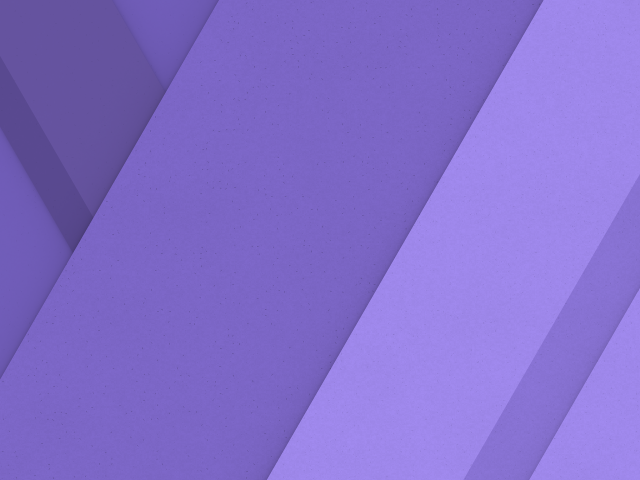
Give the GLSL for this background, as a WebGL 1 fragment shader.

```glsl
precision highp float;
// Overlapping diagonal sheets of violet paper with soft shadows, grain and flecks.

uniform vec2 u_resolution;

const float SLOPE = 0.577;  // sideways run per unit of height (30 degrees)
const float COS30 = 0.866;

const vec3 BACKDROP   = vec3(0.442, 0.365, 0.727);
const vec3 DARK_BAND  = vec3(0.396, 0.326, 0.624);
const vec3 DARK_STRIP = vec3(0.350, 0.287, 0.565);
const vec3 MAIN_SHEET = vec3(0.484, 0.400, 0.775);
const vec3 PALE_SHEET = vec3(0.618, 0.530, 0.918);
const vec3 PALE_STRIP = vec3(0.534, 0.450, 0.830);

float hash(vec2 p) {
  vec3 q = fract(vec3(p.xyx) * 0.1031);
  q += dot(q, q.yzx + 33.33);
  return fract((q.x + q.y) * q.z);
}

float valueNoise(vec2 p) {
  vec2 cell = floor(p);
  vec2 f = fract(p);
  f = f * f * (3.0 - 2.0 * f);
  float low = mix(hash(cell), hash(cell + vec2(1.0, 0.0)), f.x);
  float high = mix(hash(cell + vec2(0.0, 1.0)), hash(cell + 1.0), f.x);
  return mix(low, high, f.y);
}

// Signed distance to a slanted edge, positive to its right.
float risingEdge(vec2 p, float foot) {
  return (p.x - SLOPE * p.y - foot) * COS30;
}

float fallingEdge(vec2 p, float foot) {
  return (p.x + SLOPE * p.y - foot) * COS30;
}

float cover(float dist, float pixel) {
  return smoothstep(-0.6 * pixel, 0.6 * pixel, dist);
}

// Darkening outside a sheet: a tight contact line plus a wide falloff.
float shadow(float dist, float strength) {
  float d = max(-dist, 0.0);
  return 1.0 - strength * (0.6 * exp(-d * 220.0) + 0.4 * exp(-d * 32.0));
}

// Lays a sheet over the colour below and shades what it leaves exposed.
vec3 layer(vec3 below, vec3 sheet, float dist, float strength, float pixel) {
  return mix(below * shadow(dist, strength), sheet, cover(dist, pixel));
}

// Sparse short flecks, one candidate in each grid cell.
float flecks(vec2 p, float density, float amount) {
  vec2 grid = p * density;
  vec2 cell = floor(grid);
  vec2 centre = 0.25 + 0.5 * vec2(hash(cell + 7.0), hash(cell + 31.0));
  float angle = 6.2832 * hash(cell + 53.0);
  vec2 axis = vec2(cos(angle), sin(angle));
  vec2 d = fract(grid) - centre;
  vec2 local = vec2(dot(d, axis), dot(d, vec2(-axis.y, axis.x)));
  float shape = 1.0 - smoothstep(0.04, 0.17, length(local * vec2(0.75, 1.4)));
  return shape * step(1.0 - amount, hash(cell + 89.0));
}

float paper(vec2 p, float pale) {
  float grain = hash(floor(p * 384.0)) - 0.5;
  float fibre = valueNoise(p * vec2(150.0, 230.0)) - 0.5;
  float cloud = valueNoise(p * 9.0) + 0.5 * valueNoise(p * 23.0) - 0.75;
  float tone = 1.0 + 0.022 * grain + 0.020 * fibre + 0.014 * cloud;
  tone -= mix(0.13, 0.06, pale) * flecks(p, 75.0, 0.16);
  return tone - 0.045 * flecks(p + 3.7, 120.0, 0.16);
}

void main() {
  vec2 p = gl_FragCoord.xy / u_resolution.y;
  float pixel = 1.0 / u_resolution.y;

  // Falling band in the upper left corner, with its darker lower strip.
  float bandTop = fallingEdge(p, 0.810);
  float bandBottom = fallingEdge(p, 0.425);
  float stripTop = fallingEdge(p, 0.510);
  vec3 band = mix(DARK_STRIP, DARK_BAND, cover(stripTop, pixel));
  float inBand = min(bandBottom, -bandTop);
  vec3 color = layer(BACKDROP, band, inBand, 0.16, pixel);

  // Broad rising sheet across the middle.
  float mainLeft = risingEdge(p, -0.1207);
  color = layer(color, MAIN_SHEET, mainLeft, 0.20, pixel);

  // Pale sheet on the right, its tinted strip and the sheet above it.
  float paleLeft = risingEdge(p, 0.5556);
  float stripLeft = risingEdge(p, 0.9653);
  float cornerLeft = risingEdge(p, 1.1024);
  vec3 pale = mix(PALE_SHEET, PALE_STRIP, cover(stripLeft, pixel));
  pale = layer(pale, PALE_SHEET, cornerLeft, 0.14, pixel);
  color = layer(color, pale, paleLeft, 0.20, pixel);

  // Paper surface is smooth on the backdrop and textured on the sheets.
  float texture = mix(0.25, 1.0, cover(mainLeft, pixel));
  float tone = paper(p, cover(paleLeft, pixel));
  gl_FragColor = vec4(color * mix(1.0, tone, texture), 1.0);
}
```
